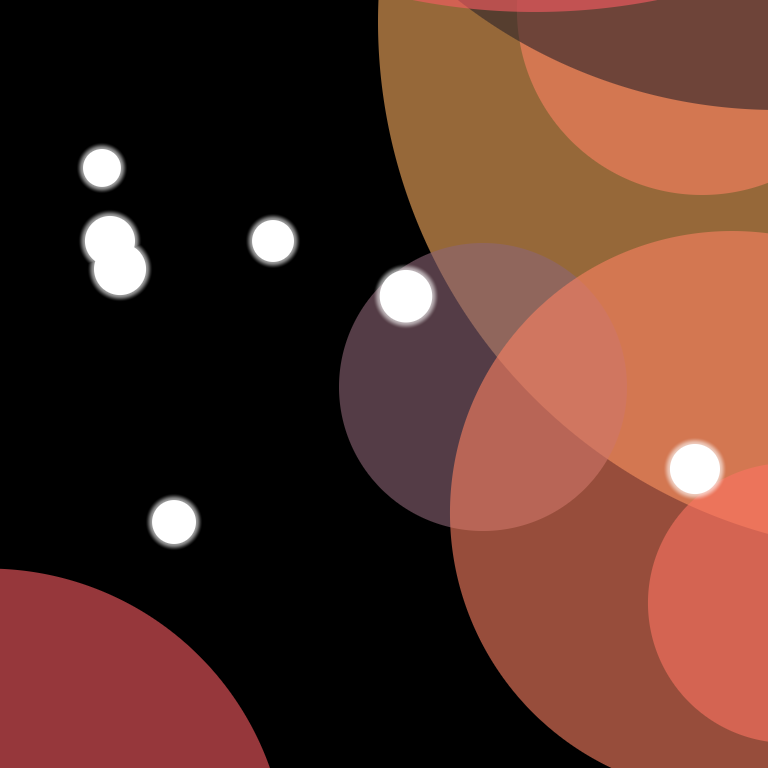
Write a Shadertoy shader that draws this background.

```glsl
const float DISC_ALPHA = 0.6;
const float GLOW_WIDTH = 0.009;
const float GLOW_STRENGTH = 0.6;

const vec3 GOLD   = vec3(0.98, 0.68, 0.37);
const vec3 ORANGE = vec3(0.985, 0.505, 0.383);
const vec3 MAUVE  = vec3(0.55, 0.395, 0.455);
const vec3 CORAL  = vec3(0.99, 0.45, 0.38);
const vec3 CRIMSON = vec3(0.98, 0.36, 0.385);
const vec3 UMBER  = vec3(0.17, 0.135, 0.16);
const vec3 WHITE  = vec3(1.0);

// Bright dots: centre in xy, radius in z
const int DOT_COUNT = 7;
const vec3 DOTS[DOT_COUNT] = vec3[DOT_COUNT](
    vec3(0.1328, 0.7813, 0.0247),
    vec3(0.1432, 0.6862, 0.0326),
    vec3(0.1563, 0.6497, 0.0339),
    vec3(0.3555, 0.6862, 0.0273),
    vec3(0.5286, 0.6143, 0.0342),
    vec3(0.9049, 0.3893, 0.0326),
    vec3(0.2266, 0.3203, 0.0286)
);

float circleDistance(vec2 p, vec2 centre, float radius) {
    return length(p - centre) - radius;
}

// Antialiased coverage, one pixel wide
float coverage(float dist) {
    return clamp(0.5 - dist * iResolution.y, 0.0, 1.0);
}

// Blends a translucent disc over the colour below
void addDisc(inout vec3 color, vec2 p, vec2 centre, float radius, vec3 tint) {
    float mask = coverage(circleDistance(p, centre, radius));
    color = mix(color, tint, DISC_ALPHA * mask);
}

void mainImage(out vec4 fragColor, in vec2 fragCoord) {
    vec2 p = fragCoord / iResolution.y;
    vec3 color = vec3(0.0);

    // Translucent discs, back to front
    addDisc(color, p, vec2(1.1836, 0.9714), 0.6914, GOLD);
    addDisc(color, p, vec2(0.9140, 0.9870), 0.2409, ORANGE);
    addDisc(color, p, vec2(0.6289, 0.4961), 0.1875, MAUVE);
    addDisc(color, p, vec2(0.9531, 0.3320), 0.3672, ORANGE);
    addDisc(color, p, vec2(1.0260, 0.2148), 0.1823, CORAL);
    addDisc(color, p, vec2(1.0117, 1.5313), 0.6745, UMBER);
    addDisc(color, p, vec2(0.6966, 1.8073), 0.8229, CRIMSON);
    addDisc(color, p, vec2(-0.0156, -0.1296), 0.3893, CRIMSON);

    // Nearest dot edge
    float dotDistance = 1e3;
    for (int i = 0; i < DOT_COUNT; i++) {
        dotDistance = min(dotDistance, circleDistance(p, DOTS[i].xy, DOTS[i].z));
    }

    // Soft halo, then the solid dot
    float halo = 1.0 - smoothstep(0.0, GLOW_WIDTH, dotDistance);
    color = mix(color, WHITE, GLOW_STRENGTH * halo);
    color = mix(color, WHITE, coverage(dotDistance));

    fragColor = vec4(color, 1.0);
}
```
